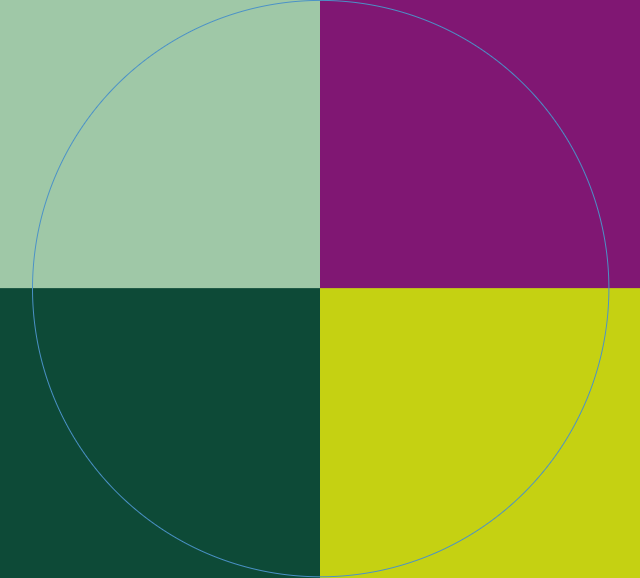
Give the GLSL for this background, as a Shadertoy shader.

```glsl
// Four flat colour quadrants with a thin blue circle outlined across them.

// Lengths are in canvas heights, measured from the canvas centre.
const vec3 SAGE   = vec3(0.624, 0.784, 0.655);
const vec3 PURPLE = vec3(0.502, 0.090, 0.451);
const vec3 GREEN  = vec3(0.051, 0.290, 0.216);
const vec3 LIME   = vec3(0.773, 0.820, 0.071);
const vec3 BLUE   = vec3(0.290, 0.570, 0.780);

const vec2 SPLIT = vec2(0.0, 0.0015);
const vec2 RING_CENTER = vec2(0.0012, 0.0007);
const float RING_RADIUS = 0.4986;
const float RING_WIDTH = 0.0017;

// Antialiased step: share of a pixel lying on the positive side of an edge.
float coverage(float signedDist, float pixel) {
    return clamp(signedDist / pixel + 0.5, 0.0, 1.0);
}

// Line coverage that stays correct for strokes thinner than a pixel.
float stroke(float signedDist, float width, float pixel) {
    return coverage(signedDist + 0.5 * width, pixel)
         - coverage(signedDist - 0.5 * width, pixel);
}

void mainImage(out vec4 fragColor, in vec2 fragCoord) {
    float pixel = 1.0 / iResolution.y;
    vec2 p = (fragCoord - 0.5 * iResolution.xy) * pixel;

    // Quadrants
    float right = coverage(p.x - SPLIT.x, pixel);
    float top = coverage(p.y - SPLIT.y, pixel);
    vec3 color = mix(mix(GREEN, LIME, right), mix(SAGE, PURPLE, right), top);

    // Circle outline
    float ringDist = length(p - RING_CENTER) - RING_RADIUS;
    color = mix(color, BLUE, stroke(ringDist, RING_WIDTH, pixel));

    fragColor = vec4(color, 1.0);
}
```
